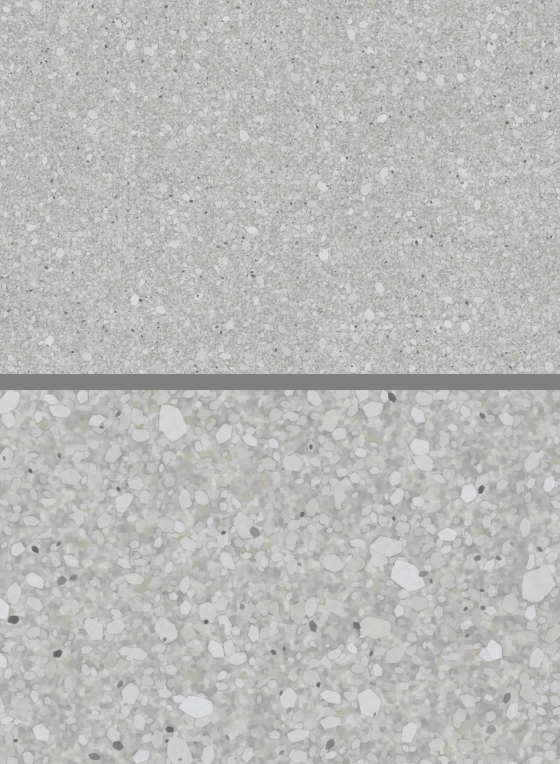
Top, the full canvas; bottom, a detail of the centre.
A WebGL 2 fragment shader for this texture:

```glsl
#version 300 es
precision highp float;
// Fine grey terrazzo: a grainy cement ground with pale angular stone chips.
// Soft cellular noise makes the ground; jittered grids of rounded polygons make
// the chips and the small dark and ochre flecks; layered sines vary it in patches.

uniform vec2 u_resolution;
out vec4 fragColor;

const float TAU = 6.2831853;
const int SIDES = 5;

vec3 hash3(vec2 cell, float seed) {
    vec3 h = fract((cell.xyx + seed * 17.17) * vec3(0.1031, 0.1030, 0.0973));
    h += dot(h, h.yxz + 33.33);
    return fract((h.xxy + h.yzz) * h.zyx);
}

// Broad cloudy variation, about -1 to 1.
float patches(vec2 p) {
    float sum = 0.0;
    float weight = 0.5;
    for (int i = 0; i < 4; i++) {
        p = mat2(0.8, 0.6, -0.6, 0.8) * p + 1.7;
        sum += weight * sin(p.x + 1.3 * sin(p.y * 0.8)) * cos(p.y + sin(p.x * 0.7));
        p *= 1.9;
        weight *= 0.65;
    }
    return sum;
}

// Soft cellular noise: each grain holds one random tone, -1 to 1.
float grains(vec2 p, float cells, float seed) {
    vec2 g = p * cells;
    vec2 base = floor(g);
    float sum = 0.0;
    float total = 0.0001;
    for (int y = -1; y <= 1; y++) {
        for (int x = -1; x <= 1; x++) {
            vec2 cell = base + vec2(x, y);
            vec3 h = hash3(cell, seed);
            vec2 d = g - cell - h.xy;
            float w = exp(-14.0 * dot(d, d));
            sum += w * (2.0 * h.z - 1.0);
            total += w;
        }
    }
    return sum / total;
}

// Distance to an irregular convex stone with softened corners.
float stone(vec2 q, float radius, float id) {
    float angle = id * TAU;
    q = mat2(cos(angle), sin(angle), -sin(angle), cos(angle)) * q;
    q *= vec2(0.82, 1.0 + 0.45 * fract(id * 31.7));
    float d = -1.0;
    for (int k = 0; k < SIDES; k++) {
        float jitter = 0.4 * fract(id * 7.3 * float(k + 1));
        float a = TAU * (float(k) + jitter) / float(SIDES);
        d = max(d, dot(q, vec2(cos(a), sin(a))));
    }
    return mix(d, length(q), 0.3) - radius;
}

// Nearest scattered stone: x = distance in canvas heights, y = its random tone.
vec2 scatter(vec2 p, float cells, float density, vec2 sizes, float seed) {
    vec2 g = p * cells;
    vec2 base = floor(g);
    vec2 nearest = vec2(1.0, 0.0);
    for (int y = -1; y <= 1; y++) {
        for (int x = -1; x <= 1; x++) {
            vec2 cell = base + vec2(x, y);
            vec3 place = hash3(cell, seed);
            vec3 look = hash3(cell, seed + 5.0);
            if (place.z > density) continue;
            vec2 q = g - cell - 0.2 - 0.6 * place.xy;
            float radius = mix(sizes.x, sizes.y, look.x * look.x);
            float d = stone(q, radius, look.y);
            if (d < nearest.x) nearest = vec2(d, look.z);
        }
    }
    return vec2(nearest.x / cells, nearest.y);
}

float cover(float d, float soft) {
    return 1.0 - smoothstep(-soft, soft, d);
}

// Lays pale chips with a faint dark rim over the ground.
vec3 layChips(vec3 ground, vec2 chip, vec2 tones, float soft) {
    float rim = cover(abs(chip.x - 0.0009) - 0.0005, soft);
    vec3 tint = mix(vec3(1.0, 1.0, 0.99), vec3(0.992, 0.997, 1.012), chip.y);
    vec3 color = mix(tones.x, tones.y, chip.y) * tint;
    return mix(ground * (1.0 - 0.06 * rim), color, 0.92 * cover(chip.x, soft));
}

void main() {
    vec2 p = gl_FragCoord.xy / u_resolution.y;
    float soft = max(0.75 / u_resolution.y, 0.0008);
    float cloud = patches(p * 9.0);

    // Cement ground
    float fine = grains(p, 230.0, 1.0);
    float tone = 0.729 + 0.014 * cloud + 0.05 * grains(p, 125.0, 2.0) + 0.05 * fine;
    vec3 color = vec3(tone) * vec3(1.0, 1.0, 0.995);

    // Ochre flecks, then chips from small to large
    vec2 ochre = scatter(p, 62.0, 0.07, vec2(0.16, 0.34), 3.0);
    color = mix(color, vec3(0.72, 0.71, 0.65), 0.75 * cover(ochre.x, soft));
    float crowd = 1.0 + 0.45 * cloud;
    color = layChips(color, scatter(p, 88.0, 0.48 * crowd, vec2(0.2, 0.38), 11.0), vec2(0.74, 0.83), soft);
    color = layChips(color, scatter(p, 52.0, 0.46 * crowd, vec2(0.2, 0.38), 23.0), vec2(0.76, 0.85), soft);
    color = layChips(color, scatter(p, 27.0, 0.22 * crowd, vec2(0.17, 0.35), 37.0), vec2(0.79, 0.87), soft);

    // Dark mineral flecks and a last trace of surface grain
    vec2 dark = scatter(p, 75.0, 0.065, vec2(0.11, 0.32), 51.0);
    color = mix(color, vec3(mix(0.34, 0.6, dark.y)), 0.85 * cover(dark.x, soft));
    fragColor = vec4(color + 0.008 * fine, 1.0);
}
```
